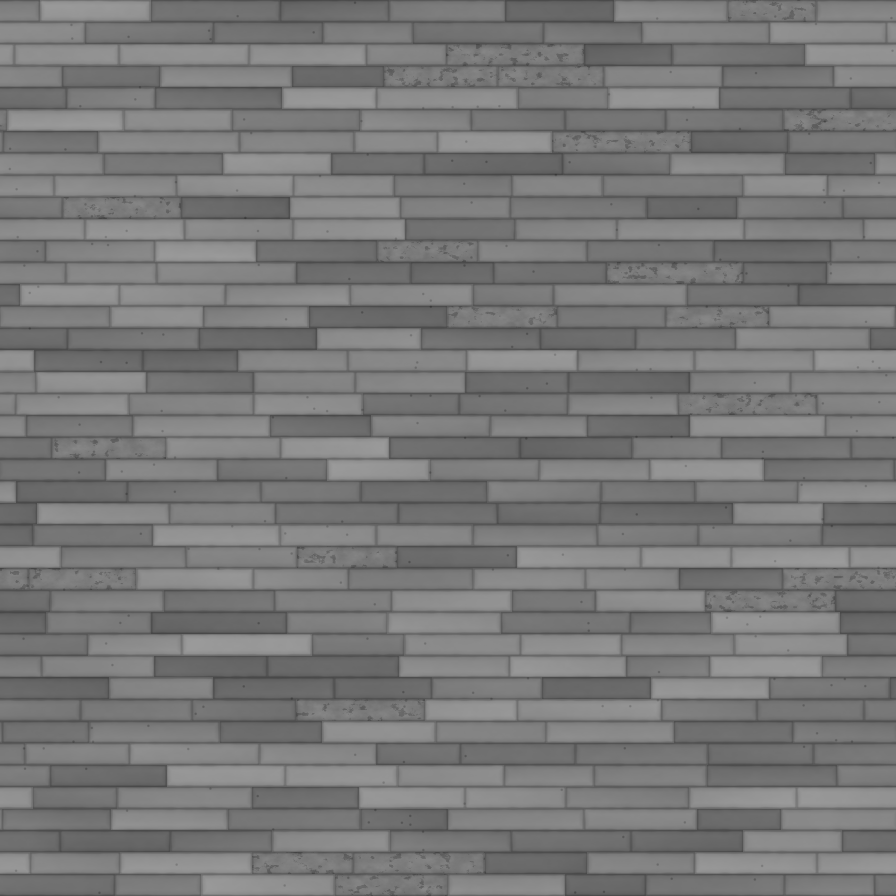
Reproduce this texture procedurally as a three.js fragment shader.

```glsl
varying vec2 vUv;

float hash(vec2 p) {
  vec3 q = fract(vec3(p.xyx) * 0.1031);
  q += dot(q, q.yzx + 33.33);
  return fract((q.x + q.y) * q.z);
}

float noise(vec2 p) {
  vec2 i = floor(p), f = fract(p);
  f = f * f * (3.0 - 2.0 * f);
  return mix(mix(hash(i), hash(i + vec2(1.0, 0.0)), f.x),
             mix(hash(i + vec2(0.0, 1.0)), hash(i + 1.0), f.x), f.y);
}

float fbm(vec2 p) {
  float sum = 0.0, amp = 0.5;
  for (int k = 0; k < 4; k++) {
    sum += amp * noise(p);
    p = p * 2.03 + 17.1;
    amp *= 0.5;
  }
  return sum / 0.9375;
}

// Position of the joint left of a brick, in average brick lengths
float jointAt(float i, float row) {
  return i + 0.3 * (hash(vec2(mod(i, 8.0) + 3.0, row + 51.0)) - 0.5);
}

float roundedBox(vec2 p, vec2 halfSize, float radius) {
  vec2 q = abs(p) - halfSize + radius;
  return length(max(q, 0.0)) + min(max(q.x, q.y), 0.0) - radius;
}

void main() {
  // 41 courses of 8 bricks, each course shifted
  float row = min(floor(vUv.y * 41.0), 40.0);
  float x = vUv.x * 8.0 + 8.0 * hash(vec2(row + 7.0, 19.0));
  float i = floor(x);
  if (x < jointAt(i, row)) i -= 1.0;
  else if (x >= jointAt(i + 1.0, row)) i += 1.0;
  float left = jointAt(i, row), right = jointAt(i + 1.0, row);
  vec2 id = vec2(mod(i, 8.0), row);

  // Brick outline, in canvas units
  vec2 local = vec2((x - left) / (right - left), fract(vUv.y * 41.0)) - 0.5;
  vec2 size = vec2((right - left) / 8.0, 1.0 / 41.0);
  float wobble = 0.0007 * (noise(vUv * 110.0) - 0.5);
  float inside = wobble - roundedBox(local * size, size * 0.5, 0.003);

  // Tone of each brick with its own slant of light
  float tone = mix(0.405, 0.59, hash(id + 11.0));
  tone += local.x * 0.07 * (hash(id + 23.0) - 0.5);
  tone += local.y * 0.09 * (hash(id + 37.0) - 0.65);
  tone += 0.035 * (fbm(vUv * vec2(9.0, 14.0)) - 0.5);
  tone += 0.014 * (fbm(vUv * vec2(90.0, 150.0)) - 0.5);

  // Mottled wear on a few bricks
  float worn = step(0.91, hash(id + 71.0));
  vec2 grain = vUv * vec2(95.0, 130.0) + id * 3.7;
  float blotch = fbm(grain);
  float pits = smoothstep(0.6, 0.76, fbm(grain * 1.5 + 40.0));
  tone = mix(tone, 0.49 + 0.1 * (blotch - 0.5) - 0.1 * pits, worn);

  // Sparse dark specks
  vec2 cell = floor(vUv * 130.0);
  vec2 center = 0.3 + 0.4 * vec2(hash(cell + 5.0), hash(cell + 9.0));
  float speck = 1.0 - smoothstep(0.05, 0.28, length(fract(vUv * 130.0) - center));
  tone -= 0.1 * speck * step(0.985, hash(cell + 83.0));

  // Soft rim and narrow joints, deeper between courses
  tone *= mix(0.93, 1.0, smoothstep(0.001, 0.007, inside));
  float bedGap = (0.5 - abs(local.y)) * size.y;
  float bed = 1.0 - smoothstep(0.0, 0.003, bedGap);
  float joint = 1.0 - smoothstep(0.0002, 0.0026, inside);
  tone *= 1.0 - joint * mix(0.15, 0.23, bed);

  gl_FragColor = vec4(vec3(tone), 1.0);
}
```
